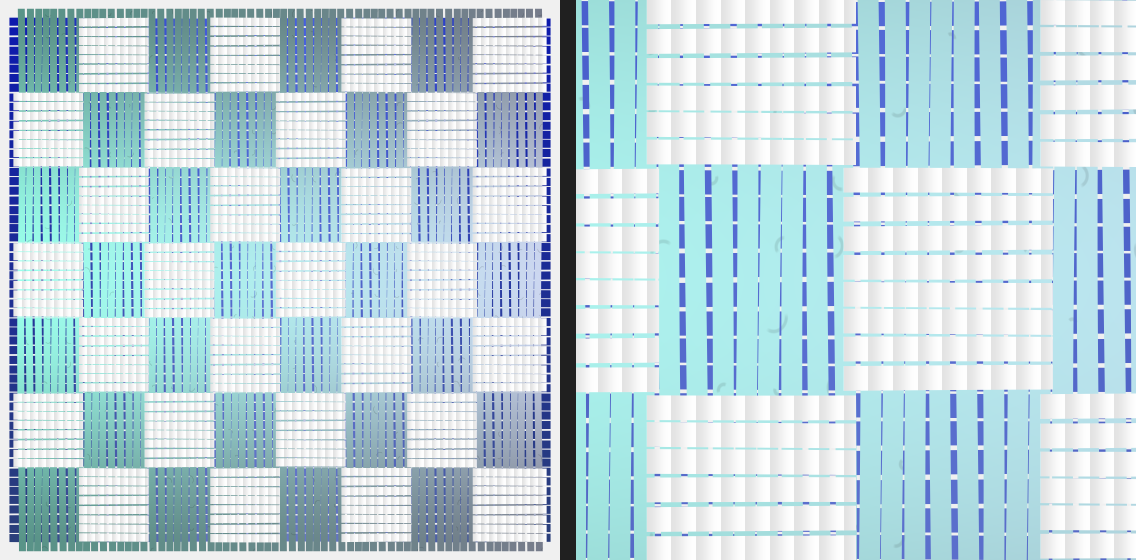
Left, the full canvas; right, a detail of the centre.
Write a Shadertoy shader that draws this pattern.

```glsl
#define MARGIN 0.0312
#define STRIPS vec2(64.0, 56.0)
#define TILE 8.0
#define WARP_WIDTH 0.85
#define WEFT_WIDTH 0.88
#define WARP_SWAY 0.11
#define WEFT_SWAY 0.05
#define SWAY_FREQ 1.103
#define SWAY_DRIFT 0.139
#define OVERHANG 0.5
#define WEAR 0.10
#define PAPER vec3(0.94)

float edge(float d, float px) {
    return clamp(d / px + 0.5, 0.0, 1.0);
}

vec3 hash3(vec2 p) {
    vec3 q = vec3(dot(p, vec2(127.1, 311.7)),
                  dot(p, vec2(269.5, 183.3)),
                  dot(p, vec2(419.2, 371.9)));
    return fract(sin(q) * 43758.5);
}

// Coverage of a row of parallel strips whose centres sway along a sine
float strips(float x, float count, float width, float sway, float phase, float px) {
    float cover = 0.0;
    for (int k = -1; k <= 1; k++) {
        float centre = floor(x) + float(k) + 0.5;
        if (centre < 0.0 || centre > count) continue;
        float offset = sway * sin(SWAY_FREQ * centre + phase);
        cover = max(cover, edge(0.5 * width - abs(x - centre - offset), px));
    }
    return cover;
}

// Coverage of the tiles where the white weft lies on top
float weftTiles(vec2 s, float px) {
    float row = floor(s.y / TILE);
    float columns = STRIPS.x / TILE;
    float cover = 0.0;
    for (int k = -1; k <= 1; k++) {
        float col = floor(s.x / TILE) + float(k);
        bool inside = col >= 0.0 && col < columns;
        if (!inside || mod(col + row, 2.0) < 0.5) continue;
        float left = col * TILE - OVERHANG;
        float right = (col + 1.0) * TILE + (col > columns - 1.5 ? OVERHANG : 0.0);
        cover = max(cover, edge(min(s.x - left, right - s.x), px));
    }
    return cover;
}

// Sparse hairline arcs, one candidate per cell
float scratches(vec2 p) {
    vec2 cell = floor(p);
    vec3 h = hash3(cell);
    vec2 d = p - cell - 0.3 - 0.4 * h.xy;
    float ring = 1.0 - smoothstep(0.01, 0.04, abs(length(d) - 0.06 - 0.16 * h.z));
    float arc = smoothstep(0.3, 0.7, sin(atan(d.y, d.x) + 6.28 * h.x));
    return ring * arc * step(0.55, h.y);
}

vec3 warpColor(vec2 q) {
    vec3 hue = mix(vec3(0.60, 1.0, 0.92), vec3(0.80, 0.84, 0.94), q.x);
    return hue * (0.58 + 0.42 * pow(max(sin(3.14159 * q.y), 0.0), 1.3));
}

vec3 underColor(vec2 q) {
    vec3 dark = mix(vec3(0.17, 0.25, 0.48), vec3(0.05, 0.10, 0.68), q.y);
    vec3 light = mix(vec3(0.40, 0.47, 0.77), vec3(0.28, 0.38, 0.87), q.y);
    return mix(dark, light, sin(3.14159 * q.x));
}

void mainImage(out vec4 fragColor, in vec2 fragCoord) {
    vec2 weave = (fragCoord / iResolution.xy - MARGIN) / (1.0 - 2.0 * MARGIN);
    vec2 s = weave * STRIPS;
    vec2 px = STRIPS / (iResolution.xy * (1.0 - 2.0 * MARGIN));
    vec2 q = clamp(weave, 0.0, 1.0);

    // Strip ends reach about one strip past the woven area
    vec2 ends = 0.5 * STRIPS + vec2(0.98, 0.93) - abs(s - 0.5 * STRIPS);
    float endX = edge(ends.x, px.x);
    float endY = edge(ends.y, px.y);

    // Vertical warp, dark weft underside and white weft face
    float warp = endY * strips(s.x, STRIPS.x, WARP_WIDTH, WARP_SWAY,
                               0.77 - SWAY_DRIFT * s.y, px.x);
    float phase = SWAY_DRIFT * s.x;
    float under = endX * strips(s.y, STRIPS.y, WEFT_WIDTH - 0.02, WEFT_SWAY,
                                phase + 3.14, px.y);
    float face = weftTiles(s, px.x)
               * strips(s.y, STRIPS.y, WEFT_WIDTH, WEFT_SWAY, phase, px.y);

    // Each white crossing brightens from left to right
    float band = fract(s.x + OVERHANG);
    vec3 white = vec3(mix(0.89, 0.995, smoothstep(0.0, 0.9, band)));

    vec3 color = mix(PAPER, underColor(q), under);
    color = mix(color, warpColor(q) * (1.0 - WEAR * scratches(s * 0.4)), warp);
    color = mix(color, white, face);
    fragColor = vec4(color, 1.0);
}
```
